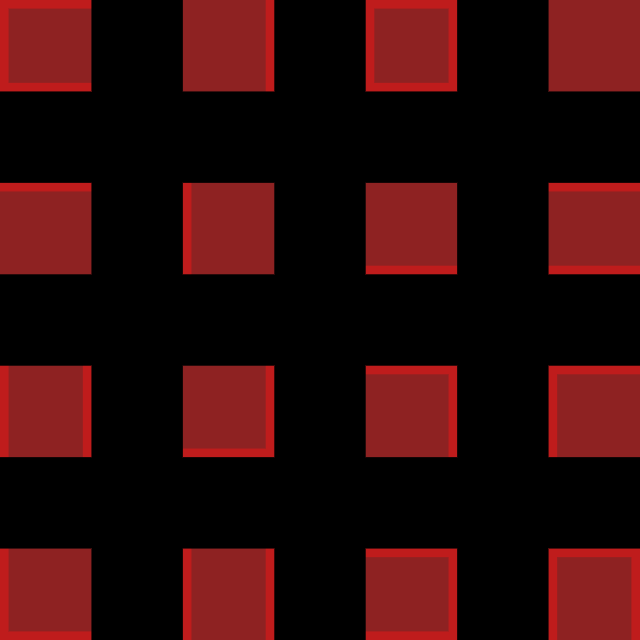
This pattern is drawn by a Shadertoy shader. Its source:

```glsl
#define TILES 4
#define CELLS 7.0
#define BORDER 0.094
#define GAP_COLOR vec3(0.0)
#define FILL_COLOR vec3(0.557, 0.133, 0.133)
#define EDGE_COLOR vec3(0.750, 0.110, 0.110)

// Bordered sides of each tile, rows from the top: 1 top, 2 right, 4 bottom, 8 left
const int SIDES[16] = int[16](
    13,  2, 15,  0,
     1,  8,  4,  5,
    10,  6,  3,  9,
    12, 10,  7, 11);

// Antialiased coverage of the region where the distance is positive
float coverage(float distance, float pixel) {
    return clamp(distance / pixel + 0.5, 0.0, 1.0);
}

void mainImage(out vec4 fragColor, in vec2 fragCoord) {
    // Square tiles one cell wide, separated by gaps of one cell
    vec2 p = fragCoord / iResolution.xy * CELLS;
    float pixel = CELLS / iResolution.y;
    vec2 tile = floor((p + 0.5) / 2.0);
    vec2 local = p - 2.0 * tile;

    // Inward distances from the top, right, bottom and left sides
    vec4 inset = vec4(1.0 - local.yx, local.yx);
    float inside = min(min(inset.x, inset.y), min(inset.z, inset.w));

    // Union of the enabled side bars
    int index = (TILES - 1 - int(tile.y)) * TILES + int(tile.x);
    float border = 0.0;
    for (int side = 0; side < 4; side++) {
        float enabled = float((SIDES[index] >> side) & 1);
        border = max(border, enabled * coverage(BORDER - inset[side], pixel));
    }

    vec3 color = mix(FILL_COLOR, EDGE_COLOR, border);
    color = mix(GAP_COLOR, color, coverage(inside, pixel));
    fragColor = vec4(color, 1.0);
}
```
